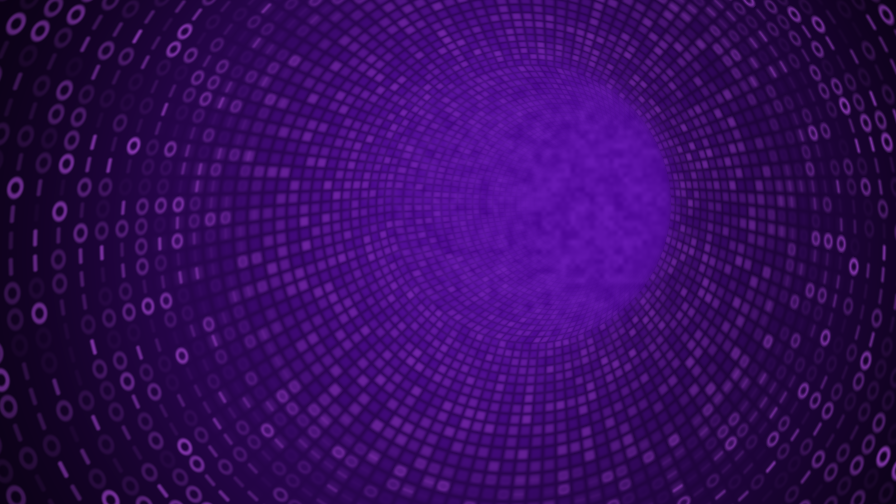
Write a WebGL 1 fragment shader that draws this background.

```glsl
precision highp float;
// Curving violet data tunnel: nested rings of glowing loop and bar marks around a bright far end.

uniform vec2 u_resolution;

const float TAU = 6.2831853;
const float RIM_RADIUS = 0.278;     // where the near wall hides the bend
const vec2 RIM_CENTER = vec2(0.164, 0.095);
const vec2 NEAR_DRIFT = vec2(-0.15, -0.15);
const vec2 FAR_DRIFT = vec2(-0.7, 0.0);
const float RING_STEP = 0.046;      // relative depth of one ring
const float MARKS_PER_RING = 112.0;

const vec3 SHADOW = vec3(0.022, 0.003, 0.045);
const vec3 VIOLET = vec3(0.315, 0.035, 0.61);
const vec3 MARK_COLOR = vec3(0.60, 0.25, 0.77);

float hash(vec2 p) {
    return fract(sin(dot(p, vec2(127.1, 311.7))) * 43758.5453);
}

float valueNoise(vec2 p) {
    vec2 i = floor(p);
    vec2 f = fract(p);
    f = f * f * (3.0 - 2.0 * f);
    float low = mix(hash(i), hash(i + vec2(1.0, 0.0)), f.x);
    float high = mix(hash(i + vec2(0.0, 1.0)), hash(i + vec2(1.0, 1.0)), f.x);
    return mix(low, high, f.y);
}

// Signed radius offset s of the drifting circle |v - drift * s| = radius + s.
float ringOffset(vec2 v, vec2 drift, float radius) {
    float a = 1.0 - dot(drift, drift);
    float b = radius + dot(v, drift);
    float c = radius * radius - dot(v, v);
    return (sqrt(max(b * b - a * c, 0.0)) - b) / a;
}

// Soft loop or bar in a unit cell, x across the ring and y along it.
float markShape(vec2 uv, float isLoop, float blur) {
    float loopDist = abs(length(uv / vec2(0.25, 0.32)) - 1.0) * 0.27;
    float barDist = length(vec2(uv.x, max(abs(uv.y) - 0.25, 0.0)));
    float d = mix(barDist, loopDist, isLoop);
    return 1.0 - smoothstep(0.08 - blur, 0.09 + blur, d);
}

void main() {
    vec2 p = (gl_FragCoord.xy - 0.5 * u_resolution) / u_resolution.y;

    // Tunnel coordinates: ring radius and outward direction
    vec2 v = p - RIM_CENTER;
    vec2 drift = length(v) < RIM_RADIUS ? FAR_DRIFT : NEAR_DRIFT;
    float s = ringOffset(v, drift, RIM_RADIUS);
    float r = max(RIM_RADIUS + s, 0.001);
    vec2 outward = (v - drift * s) / r;

    // Wall light, fading toward the viewer and dimmer past the rim
    float light = exp(-pow(r / 0.73, 2.6));
    float pastRim = smoothstep(-0.03, 0.05, s);
    light *= 1.0 - 0.30 * pastRim * smoothstep(-0.3, 1.0, outward.x);
    vec3 color = mix(SHADOW, VIOLET, light);

    // Cells on the wall
    float angle = atan(outward.y, outward.x) / TAU + 0.5;
    vec2 grid = vec2(log(r) / RING_STEP, angle * MARKS_PER_RING);
    vec2 cell = vec2(floor(grid.x), mod(floor(grid.y), MARKS_PER_RING));
    vec2 uv = fract(grid) - 0.5;
    float cellSize = RING_STEP * r * max(1.0 + dot(outward, drift), 0.01);

    // Distant marks melt into soft blocks, then into the glow
    float blur = min(0.0032 / cellSize, 0.3);
    float mark = markShape(uv, step(0.45, hash(cell + 17.3)), blur);
    vec2 uvSquared = uv * uv;
    float block = exp(-38.0 * dot(uvSquared, uvSquared));
    float nearness = smoothstep(0.46, 0.74, r);
    float shape = mix(block * 0.55, mark, nearness);
    float visible = smoothstep(0.003, 0.013, cellSize) * smoothstep(0.06, 0.40, r);
    float power = mix(0.06, 1.0, pow(hash(cell), 1.7));
    float edgeFade = 1.0 - 0.3 * smoothstep(0.75, 1.15, r);

    color *= 1.0 - 0.30 * visible * (1.0 - nearness) * (1.0 - block);
    color = mix(color, MARK_COLOR, shape * power * visible * edgeFade * 0.85);

    // Fine mottling over the far end
    float grain = valueNoise(p * 56.0) + 0.7 * valueNoise(p * 105.0) - 0.85;
    float farEnd = 1.0 - smoothstep(0.14, 0.46, r);
    color += vec3(0.070, 0.050, 0.075) * grain * farEnd;
    color += vec3(0.035, 0.025, 0.035) * farEnd;

    gl_FragColor = vec4(clamp(color, 0.0, 1.0), 1.0);
}
```
